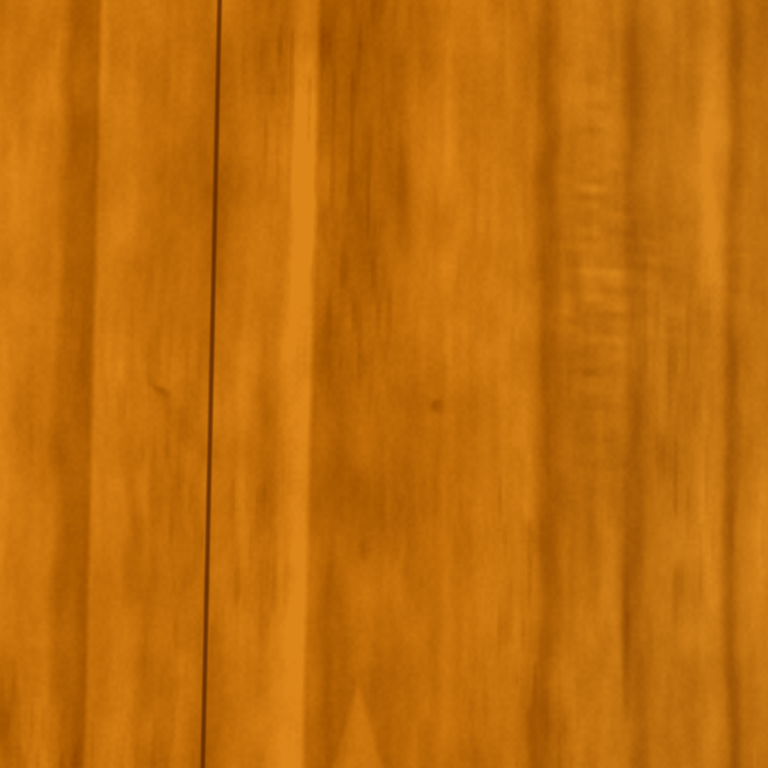
This texture is drawn by a Shadertoy shader. Its source:

```glsl
// Amber varnished wood planks with vertical grain, a dark seam and small knots.

const vec3 SEAM_BROWN = vec3(0.38, 0.16, 0.00);
const vec3 DEEP_BROWN = vec3(0.52, 0.23, 0.00);
const vec3 DARK_AMBER = vec3(0.65, 0.34, 0.00);
const vec3 MID_AMBER = vec3(0.75, 0.42, 0.03);
const vec3 LIGHT_AMBER = vec3(0.84, 0.50, 0.08);
const vec3 OLIVE_TINT = vec3(-0.012, 0.008, 0.022);

float hash(vec2 p) {
    vec3 q = fract(vec3(p.xyx) * 0.1031);
    q += dot(q, q.yzx + 33.33);
    return fract((q.x + q.y) * q.z);
}

float noise(vec2 p) {
    vec2 i = floor(p), f = fract(p);
    f = f * f * (3.0 - 2.0 * f);
    float low = mix(hash(i), hash(i + vec2(1, 0)), f.x);
    float high = mix(hash(i + vec2(0, 1)), hash(i + vec2(1, 1)), f.x);
    return mix(low, high, f.y);
}

// Fractal noise centred on zero
float fbm(vec2 p) {
    float sum = 0.0, amp = 0.5;
    for (int i = 0; i < 4; i++) {
        sum += amp * (noise(p) - 0.5);
        p = p * 2.03 + 17.3;
        amp *= 0.5;
    }
    return sum;
}

// Soft bump of the given half width around a centre
float band(float x, float centre, float width) {
    float d = (x - centre) / width;
    return exp(-d * d);
}

float edge(float x, float at, float blur) {
    return smoothstep(at - blur, at + blur, x);
}

float spot(vec2 p, vec2 centre, vec2 size) {
    vec2 d = (p - centre) / size;
    return exp(-dot(d, d));
}

// Broad tone of the planks, left to right
float plankTone(float x, float wavyX) {
    float tone = mix(0.66, 0.08, edge(wavyX, 0.066, 0.012));
    tone = mix(tone, 0.76 - 2.2 * (x - 0.11), edge(x, 0.110, 0.005));
    tone = mix(tone, 0.44, edge(x, 0.264, 0.003));
    tone = mix(tone, 0.88, edge(wavyX, 0.360, 0.016));
    float heartwood = 0.12 + 0.52 * smoothstep(0.42, 0.60, wavyX);
    tone = mix(tone, heartwood, edge(x, 0.394, 0.006));
    tone -= 0.54 * band(wavyX, 0.713, 0.016);
    tone -= 0.14 * band(wavyX, 0.770, 0.035);
    tone -= 0.50 * band(wavyX, 0.828, 0.014);
    tone += 0.30 * band(wavyX, 0.925, 0.020);
    tone -= 0.52 * band(wavyX, 0.955, 0.010);
    return tone;
}

// Long streaks, soft fibres and fine speckle
float grain(vec2 p) {
    float streaks = fbm(vec2(p.x * 26.0, p.y * 2.6));
    float fibres = noise(vec2(p.x * 110.0, p.y * 11.0)) - 0.5;
    float speckle = noise(p * vec2(210.0, 190.0)) - 0.5;
    return 0.90 * streaks + 0.15 * fibres + 0.14 * speckle;
}

// Cloudy shading, from wide drifts to small blotches
float mottling(vec2 p) {
    float drifts = fbm(p * vec2(8.0, 4.0) + 5.0);
    float blotches = fbm(p * vec2(30.0, 17.0) + 31.0);
    return 0.95 * drifts + 0.50 * blotches;
}

// Short dark pores, gathered in patches
float pores(vec2 p) {
    float line = smoothstep(0.50, 0.95, noise(vec2(p.x * 125.0, p.y * 17.0) + 41.0));
    return line * smoothstep(0.45, 0.75, noise(p * vec2(9.0, 3.5) + 8.0));
}

// Cross-grain ripples on the right-hand boards
float ripples(vec2 p) {
    float bars = noise(vec2(p.x * 26.0, p.y * 92.0 + 6.0 * p.x)) - 0.5;
    float main = spot(p, vec2(0.775, 0.66), vec2(0.036, 0.23));
    float faint = spot(p, vec2(0.87, 0.63), vec2(0.10, 0.09));
    return bars * (0.62 * main + 0.28 * faint);
}

// Knots and darker patches
float blemishes(vec2 p) {
    vec2 q = p + 0.022 * vec2(fbm(p * 45.0), fbm(p * 45.0 + 9.0));
    float dark = 0.55 * spot(q, vec2(0.565, 0.475), vec2(0.008, 0.009));
    dark += 0.35 * spot(q, vec2(0.473, 0.285), vec2(0.007, 0.010));
    vec2 slanted = vec2(q.x + 0.7 * (q.y - 0.49), q.y);
    dark += 0.50 * spot(slanted, vec2(0.205, 0.490), vec2(0.008, 0.012));
    dark += 0.32 * spot(slanted, vec2(0.208, 0.450), vec2(0.015, 0.030));
    dark += 0.40 * spot(p, vec2(0.525, 0.740), vec2(0.011, 0.060));
    dark += 0.65 * spot(p, vec2(0.815, 0.180), vec2(0.006, 0.130));
    dark += 0.35 * spot(q, vec2(0.480, 0.360), vec2(0.090, 0.070));
    return dark + 0.40 * spot(q, vec2(0.010, 0.060), vec2(0.060, 0.090));
}

vec3 woodColour(float tone) {
    vec3 c = mix(DEEP_BROWN, DARK_AMBER, smoothstep(-0.75, 0.05, tone));
    c = mix(c, MID_AMBER, clamp(tone * 2.0, 0.0, 1.0));
    return mix(c, LIGHT_AMBER, clamp(tone * 2.0 - 1.0, 0.0, 1.25));
}

void mainImage(out vec4 fragColor, in vec2 fragCoord) {
    vec2 uv = fragCoord / iResolution.xy;

    // Boards lean slightly on the left and stand upright on the right
    float lean = 0.022 * (1.0 - smoothstep(0.45, 0.80, uv.x));
    vec2 p = vec2(uv.x - lean * uv.y, uv.y);
    float wavyX = p.x + 0.032 * fbm(vec2(p.x * 6.0, p.y * 4.0));

    float tone = plankTone(p.x, wavyX) + grain(vec2(wavyX, p.y)) + mottling(p);
    tone += ripples(uv) - 0.26 * pores(p) - blemishes(uv);

    // Pale tongue of sapwood rising from the lower edge
    float tongue = 0.034 * (1.0 - uv.y / 0.115);
    tone += 0.38 * smoothstep(-0.004, 0.008, tongue - abs(uv.x - 0.466));

    vec3 colour = woodColour(tone);
    colour += OLIVE_TINT * smoothstep(0.55, 0.90, uv.x);
    float seam = 1.0 - smoothstep(0.0004, 0.0052, abs(p.x - 0.264));
    fragColor = vec4(mix(colour, SEAM_BROWN, 0.85 * seam), 1.0);
}
```
